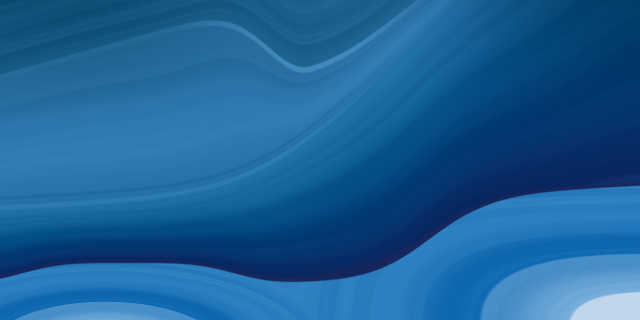
Reproduce this background procedurally as a WebGL 1 fragment shader.

```glsl
precision highp float;
// Flowing layers of blue: banded strata above a dark wavy edge, pale mounds below.

uniform vec2 u_resolution;

float hash(float n) {
  return fract(sin(n * 12.9898) * 43758.5);
}

// Random tone per layer, from -0.5 to 0.5, with softened joins
float strata(float q) {
  float layer = floor(q);
  return mix(hash(layer - 1.0), hash(layer), smoothstep(0.0, 0.12, fract(q))) - 0.5;
}

// Soft stroke of the given half width, centred on d = 0
float stroke(float d, float halfWidth) {
  return 1.0 - smoothstep(0.3 * halfWidth, halfWidth, abs(d));
}

// Dark edge between the strata and the mounds
float lowerEdge(float x) {
  float hump = (x - 0.4) / 0.36;
  hump *= hump;
  return 0.115 + 0.063 * exp(-hump * hump)
       + 0.28 / (1.0 + exp((1.345 - x) / 0.095)) + 0.05 * max(x - 1.5, 0.0);
}

// Bright streak that sweeps up towards the right
float streakLine(float x) {
  return 0.35 + 0.05 * x + 0.133 * log(1.0 + exp((x - 0.83) / 0.14));
}

// Upper crest with a deep dip
float crestLine(float x) {
  float dip = (x - 0.97) / (x < 0.97 ? 0.185 : 0.42);
  return 0.766 + 0.28 * x - 0.245 * exp(-dip * dip);
}

vec3 upperColor(vec2 p, float edge, float px) {
  float streak = streakLine(p.x);
  float crest = crestLine(p.x);

  // Flow coordinate: 0 at the edge, 1 at the streak, 2 at the crest
  float flow = (p.y - edge) / max(streak - edge, 0.05);
  if (p.y > streak) flow = 1.0 + (p.y - streak) / max(crest - streak, 0.05);
  float aboveCrest = smoothstep(-px, px, p.y - crest);
  if (p.y > crest) flow = 2.0 + 4.0 * (p.y - crest);

  vec3 color = mix(vec3(0.05, 0.17, 0.40), vec3(0.02, 0.23, 0.46), smoothstep(0.0, 0.3, flow));
  color = mix(color, vec3(0.01, 0.31, 0.53), smoothstep(0.25, 0.58, flow));
  color = mix(color, vec3(0.11, 0.42, 0.64), smoothstep(0.5, 0.88, flow));
  color = mix(color, vec3(0.18, 0.48, 0.70), smoothstep(0.8, 1.25, flow));
  color = mix(color, vec3(0.16, 0.43, 0.63), smoothstep(1.4, 2.0, flow));
  color = mix(color, vec3(0.09, 0.36, 0.53), 0.75 * aboveCrest);

  // Darkened top corners
  float leftShade = smoothstep(0.55, 1.15, p.y) * (1.0 - smoothstep(0.1, 1.1, p.x));
  float rightShade = smoothstep(0.5, 1.1, p.y) * smoothstep(1.2, 2.0, p.x);
  color = mix(color, vec3(0.02, 0.27, 0.41), 0.85 * leftShade);
  color = mix(color, vec3(0.0, 0.21, 0.36), 0.75 * rightShade);

  // Broad and fine layers
  float bent = flow + 0.02 * sin(5.0 * p.x) + 0.015 * sin(11.0 * p.x + 2.0);
  color += vec3(0.022, 0.028, 0.03) * strata(8.0 * bent);
  color += vec3(0.014, 0.018, 0.02) * strata(23.0 * bent + 0.6 * sin(3.0 * p.x));

  // Thin lines along the streak and under the crest
  float rise = 1.0 - smoothstep(0.9, 1.4, p.x);
  color += vec3(0.04, 0.045, 0.04) * rise * stroke(p.y - streak, 0.012);
  color -= vec3(0.03, 0.03, 0.02) * rise * stroke(p.y - streak - 0.03, 0.008);
  float crestGlow = smoothstep(0.5, 0.85, p.x) * (1.0 - smoothstep(1.05, 1.35, p.x));
  color += vec3(0.07, 0.08, 0.08) * (0.25 + crestGlow) * stroke(p.y - crest + 0.008, 0.014);

  // Navy rim, widest where the edge climbs
  float climb = (p.x - 1.17) / 0.2;
  float rim = 0.014 + 0.022 * exp(-climb * climb);
  return mix(color, vec3(0.09, 0.15, 0.36), 0.85 * (1.0 - smoothstep(rim - 2.0 * px, rim, p.y - edge)));
}

vec3 lowerColor(vec2 p, float px) {
  // Rings around a rounded right mound and a low left mound
  vec2 corner = abs(vec2((2.1 - p.x) / 0.6, (p.y + 0.05) / 0.257));
  float rightRing = pow(dot(corner * corner, corner), 1.0 / 3.0);
  float leftRing = length(vec2((p.x - 0.33) / 0.37, (p.y + 0.1) / 0.157));
  float ring = min(rightRing, leftRing);
  float soft = 4.0 * px;

  vec3 outside = mix(vec3(0.06, 0.41, 0.69), vec3(0.17, 0.49, 0.74), smoothstep(1.1, 1.5, ring));
  vec3 inside = mix(vec3(0.46, 0.68, 0.86), vec3(0.27, 0.55, 0.78), smoothstep(0.54, 0.95, ring));
  vec3 color = mix(inside, outside, smoothstep(1.0 - soft, 1.0 + soft, ring));
  color += vec3(0.035, 0.035, 0.03) * strata(11.0 * ring + 0.3 * sin(4.0 * p.x));
  color += 0.015 * strata(29.0 * ring);
  return mix(vec3(0.76, 0.84, 0.92), color, smoothstep(0.54 - soft, 0.54 + soft, ring));
}

void main() {
  vec2 p = gl_FragCoord.xy / u_resolution * vec2(2.0, 1.0);
  float px = 1.0 / u_resolution.y;
  float edge = lowerEdge(p.x);
  float above = smoothstep(-px, px, p.y - edge);
  gl_FragColor = vec4(mix(lowerColor(p, px), upperColor(p, edge, px), above), 1.0);
}
```
